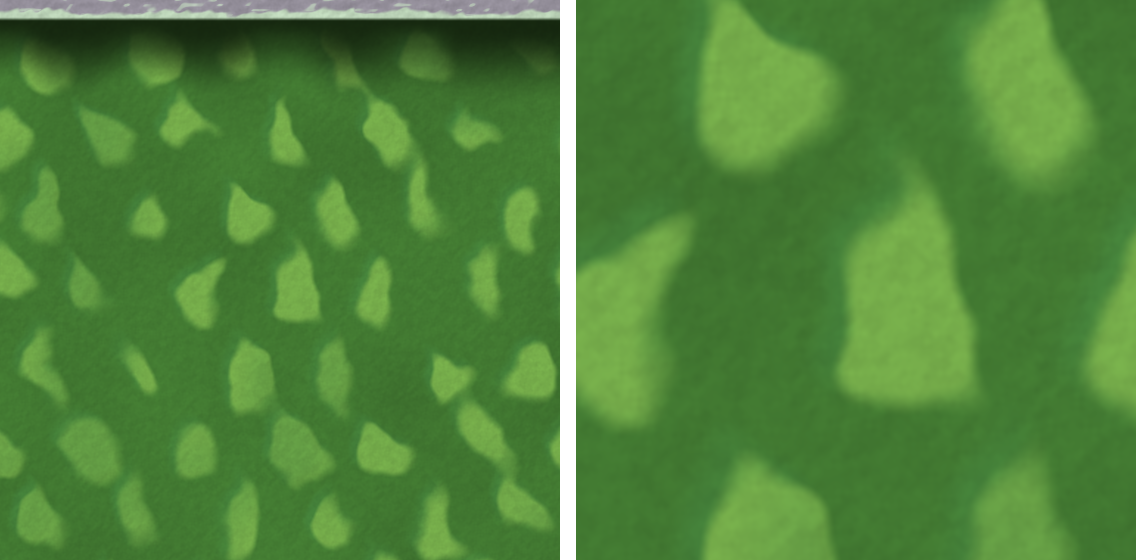
Left, the full canvas; right, a detail of the centre.
A Shadertoy shader for this pattern:

```glsl
const vec3 LEAF      = vec3(0.252, 0.462, 0.188);
const vec3 SPOT      = vec3(0.460, 0.675, 0.290);
const vec3 HALO      = vec3(0.280, 0.545, 0.270);
const vec3 SHADE     = vec3(0.085, 0.155, 0.060);
const vec3 RAIL      = vec3(0.585, 0.565, 0.610);
const vec3 RAIL_EDGE = vec3(0.740, 0.835, 0.725);

const vec2  CELL        = vec2(0.172, 0.138);  // spacing of the spots
const vec2  SPOT_MIN    = vec2(0.023, 0.043);  // half width, half length
const vec2  SPOT_MAX    = vec2(0.047, 0.066);
const vec2  LEAN        = vec2(-0.12, 0.85);   // range of tilt to the left
const float JITTER      = 0.045;
const float MERGE       = 0.018;
const float WARP        = 0.030;
const vec2  HALO_SHIFT  = vec2(0.012, -0.011);
const float RAIL_BOTTOM = 0.966;
const float SHADE_DEPTH = 0.135;
const float GRAIN       = 0.055;

float hash(vec2 p) {
    return fract(sin(dot(p, vec2(127.1, 311.7))) * 43758.545);
}

vec2 hash2(vec2 p) {
    return vec2(hash(p), hash(p + 37.3));
}

float noise(vec2 p) {
    vec2 i = floor(p), f = fract(p);
    f = f * f * (3.0 - 2.0 * f);
    return mix(mix(hash(i), hash(i + vec2(1, 0)), f.x),
               mix(hash(i + vec2(0, 1)), hash(i + vec2(1, 1)), f.x), f.y);
}

float smoothMin(float a, float b, float k) {
    float h = max(k - abs(a - b), 0.0) / k;
    return min(a, b) - 0.25 * h * h * k;
}

// Signed distance to one leaning, tapered and bent ellipse
float spotDistance(vec2 v, vec2 id) {
    vec2 size = mix(SPOT_MIN, SPOT_MAX, hash2(id + 5.1));
    vec2 form = hash2(id + 11.7);
    float lean = mix(LEAN.x, LEAN.y, hash(id + 23.9));
    float c = cos(lean), s = sin(lean);
    vec2 q = vec2(c * v.x + s * v.y, c * v.y - s * v.x);
    float along = clamp(q.y / size.y, -1.2, 1.2);
    q.x -= 0.022 * form.x * along * along;
    q.x /= 1.0 - 0.5 * form.y * along;
    return (length(q / size) - 1.0) * min(size.x, size.y);
}

// Staggered field of spots joined where they nearly touch
float spotField(vec2 p) {
    vec2 warp = vec2(noise(p * 17.0), noise(p * 17.0 + 41.0)) - 0.5;
    warp += 0.4 * (vec2(noise(p * 38.0 + 7.0), noise(p * 38.0 + 83.0)) - 0.5);
    p += WARP * warp;
    float d = 1.0;
    for (int j = -1; j <= 1; j++) {
        float row = floor(p.y / CELL.y) + float(j);
        float shift = 0.5 * mod(row, 2.0);
        for (int i = -1; i <= 1; i++) {
            vec2 id = vec2(floor(p.x / CELL.x - shift) + float(i), row);
            vec2 center = (id + vec2(shift + 0.5, 0.5)) * CELL;
            center += JITTER * (hash2(id) - 0.5);
            d = smoothMin(d, spotDistance(p - center, id), MERGE);
        }
    }
    return d;
}

vec3 leafColor(vec2 p) {
    float soft = mix(0.005, 0.013, noise(p * 9.0 + 19.0));
    float spot = 1.0 - smoothstep(-soft, soft, spotField(p));
    float halo = 1.0 - smoothstep(-0.012, 0.014, spotField(p + HALO_SHIFT));
    float strength = mix(0.62, 1.0, smoothstep(0.15, 0.6, noise(p * 6.0 + 3.0)));
    vec3 color = LEAF * mix(0.96, 1.06, noise(p * 7.0 + 61.0));
    color = mix(color, HALO, 0.45 * halo);
    color = mix(color, SPOT, strength * spot);

    // Shadow under the rail, broken by lighter columns
    float depth = RAIL_BOTTOM - p.y;
    float column = smoothstep(0.3, 0.75, noise(vec2(p.x * 8.0 + 2.0, p.y * 3.0)));
    float reach = SHADE_DEPTH * mix(1.15, 0.85, column);
    float shade = 1.0 - smoothstep(0.015, reach, depth);
    shade *= mix(1.0, 0.75, column * smoothstep(0.0, 0.04, depth));
    return mix(color, SHADE, shade);
}

vec3 railColor(vec2 p) {
    float height = p.y - RAIL_BOTTOM;
    float ragged = 0.013 + 0.012 * (noise(vec2(p.x * 24.0, 4.0)) - 0.5)
                 + 0.010 * (noise(vec2(p.x * 75.0 - p.y * 50.0, p.y * 60.0)) - 0.5);
    float edge = 1.0 - smoothstep(ragged - 0.003, ragged + 0.004, height);
    float fleck = noise(vec2(p.x * 60.0 - p.y * 45.0, p.y * 110.0));
    edge = max(edge, 0.6 * smoothstep(0.72, 0.92, fleck));
    return mix(RAIL, RAIL_EDGE, edge) * mix(0.94, 1.05, fleck);
}

void mainImage(out vec4 fragColor, in vec2 fragCoord) {
    vec2 p = fragCoord / iResolution.y;
    float rail = smoothstep(-0.004, 0.004, p.y - RAIL_BOTTOM);
    vec3 color = mix(leafColor(p), railColor(p), rail);

    // Fine diagonal grain
    vec2 g = vec2(p.x + p.y, p.y - p.x);
    float grain = 0.6 * noise(g * vec2(65.0, 110.0)) + 0.4 * noise(g * 190.0 + 9.0);
    color *= 1.0 + 2.0 * GRAIN * (grain - 0.5);
    fragColor = vec4(color, 1.0);
}
```
